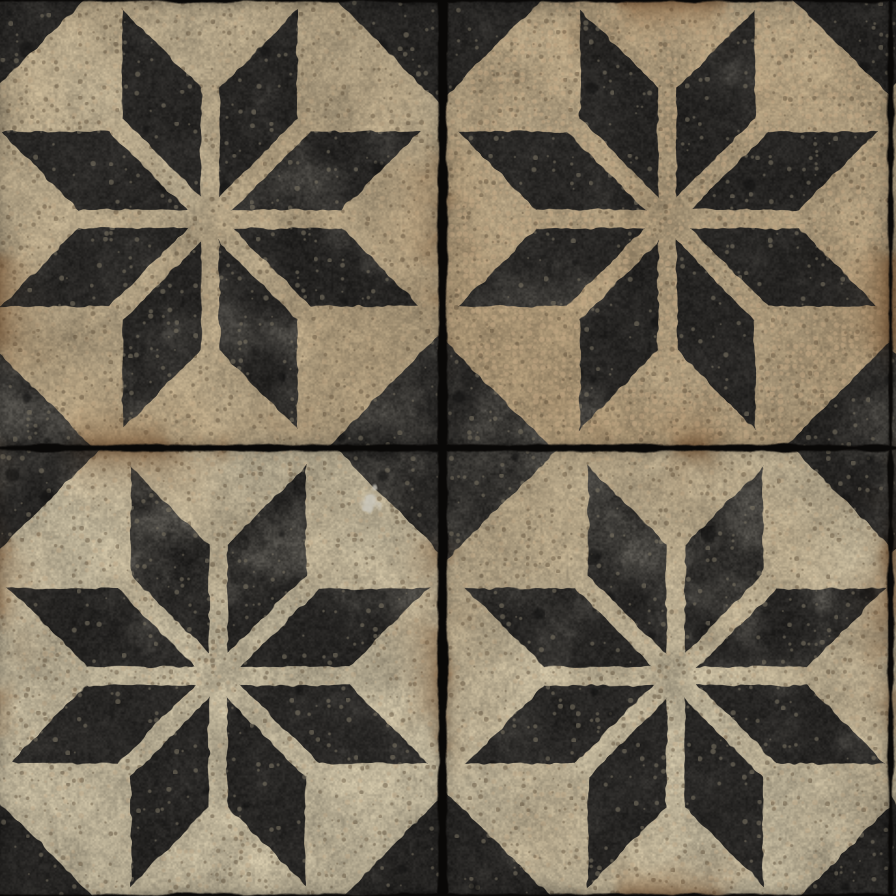
A Shadertoy shader for this pattern:

```glsl
// Worn cement floor tiles: a dark eight-petal star in a pale octagon, dark corners.
// Each petal is one folded parallelogram; wrapping value noise and scattered
// specks add grain, scuffs, rust and chipped edges, so the canvas tiles.

#define TILES 2.0                        // repeats across and down
#define PETAL_SPAN vec2(0.0208, 0.195)   // inner and outer side of a petal
#define PETAL_REACH vec2(0.030, 0.272)   // its two slanted ends
#define OCTAGON 0.77                     // where the corner triangles begin
#define JOINT_HALF vec2(0.0085, 0.0060)  // half widths of upright and level joints
#define ROUGHNESS 0.0045                 // raggedness of the printed edges
#define COOL_PALE vec3(0.715, 0.675, 0.575)
#define WARM_PALE vec3(0.645, 0.565, 0.440)
#define DARK vec3(0.155, 0.150, 0.143)
#define JOINT_COLOR vec3(0.035, 0.030, 0.026)
#define RUST vec3(0.50, 0.33, 0.18)
#define SCUFF vec3(0.36, 0.35, 0.325)

float hash(vec2 cell, float seed) {
    vec3 h = fract(vec3(cell.xyx) * 0.1031 + seed * 0.137);
    h += dot(h, h.yzx + 33.33);
    return fract((h.x + h.y) * h.z);
}

// Value noise that wraps on the unit square; freq is a whole number.
float noise(vec2 uv, float freq, float seed) {
    vec2 g = uv * freq, i = floor(g), f = g - i;
    f = f * f * (3.0 - 2.0 * f);
    vec2 a = mod(i, freq), b = mod(i + 1.0, freq);
    return mix(mix(hash(a, seed), hash(vec2(b.x, a.y), seed), f.x),
               mix(hash(vec2(a.x, b.y), seed), hash(b, seed), f.x), f.y);
}

float fbm(vec2 uv, float freq, float seed) {
    float sum = 0.0, amp = 0.5;
    for (int i = 0; i < 5; i++) {
        sum += amp * noise(uv, freq, seed + float(i));
        freq *= 2.0;
        amp *= 0.5;
    }
    return sum / 0.97;
}

// One round speck at a random place in some of the cells.
float specks(vec2 uv, float freq, float density, float seed) {
    vec2 g = uv * freq, cell = mod(floor(g), freq);
    vec2 center = 0.3 + 0.4 * vec2(hash(cell, seed), hash(cell, seed + 1.0));
    float radius = mix(0.12, 0.42, hash(cell, seed + 2.0));
    float soft = max(0.12, freq / min(iResolution.x, iResolution.y));
    float dist = length(fract(g) - center) - radius;
    return step(hash(cell, seed + 3.0), density) * (1.0 - smoothstep(-soft, soft, dist));
}

// Signed distance to the dark shapes: star petals and corner triangles.
float motif(vec2 p) {
    vec2 q = abs(p);
    float u = min(q.x, q.y), v = max(q.x, q.y);
    float side = max(PETAL_SPAN.x - u, u - PETAL_SPAN.y);
    float slant = max(PETAL_REACH.x - (v - u), v - u - PETAL_REACH.y) * 0.7071;
    float corner = (OCTAGON - u - v) * 0.7071;
    return min(max(side, slant), corner);
}

void mainImage(out vec4 fragColor, in vec2 fragCoord) {
    vec2 uv = fragCoord / iResolution.xy;
    float aa = 0.75 * TILES / min(iResolution.x, iResolution.y);

    // Tile grid, with the print sitting slightly off center on each tile
    vec2 grid = uv * TILES + vec2(0.012, 0.0);
    vec2 id = mod(floor(grid), TILES), local = fract(grid) - 0.5;
    vec2 shift = vec2(0.021 * id.x - 0.018 * id.y - 0.001, 0.020 * id.y - 0.009);
    float warmth = 0.30 * id.x + 0.60 * id.y;
    float coarse = id.x * id.y;

    // Shared noise layers
    float cloud = fbm(uv, 5.0, 3.0), mottle = fbm(uv, 24.0, 11.0);
    float grain = noise(uv, 240.0, 21.0) + noise(uv, 480.0, 22.0) - 1.0;
    float ragged = (noise(uv, 150.0, 31.0) + noise(uv, 70.0, 32.0) - 1.0) * ROUGHNESS;

    // Pale cement with pebbles, pits and stains
    vec3 pale = mix(COOL_PALE, WARM_PALE, clamp(warmth + (cloud - 0.5) * 0.9, 0.0, 1.0));
    pale *= 1.0 + 0.30 * (mottle - 0.5) + 0.13 * grain;
    float pebbles = specks(uv, 128.0, 0.22 + 0.45 * coarse, 41.0);
    pale = mix(pale, vec3(0.77, 0.66, 0.52), pebbles * (0.30 + 0.20 * coarse));
    pale = mix(pale, vec3(0.36, 0.30, 0.22), specks(uv, 150.0, 0.16, 51.0) * 0.45);

    // Dark cement with dusty scuffs and pale grit
    float worn = smoothstep(0.45, 0.80, cloud * 0.55 + mottle * 0.45 + 0.05 * id.x * (1.0 - id.y));
    vec3 dark = mix(DARK, SCUFF, worn * 0.60);
    dark *= 1.0 + 0.50 * (mottle - 0.5) + 0.30 * grain;
    dark = mix(dark, vec3(0.50, 0.47, 0.40), specks(uv, 140.0, 0.10, 61.0) * 0.55);
    dark = mix(dark, vec3(0.05), specks(uv, 46.0, 0.06, 71.0) * 0.5);

    float ink = 1.0 - smoothstep(-aa, aa, motif(local - shift) + ragged);
    vec3 color = mix(pale, dark, ink);

    // Rust and grime gathering toward the tile rims
    vec2 rim = 0.5 - abs(local);
    float edge = min(rim.x, rim.y);
    float rust = exp(-edge * 26.0) * smoothstep(0.48, 0.70, fbm(uv, 9.0, 81.0));
    color = mix(color, RUST, rust * mix(0.65, 0.15, ink));
    color *= 1.0 - 0.30 * exp(-edge * 70.0);

    // A small chalky scrape
    float scrape = length((uv - vec2(0.414, 0.443)) * vec2(1.0, 0.8));
    float chalk = smoothstep(0.012, 0.004, scrape + (noise(uv, 160.0, 91.0) - 0.5) * 0.016);
    color = mix(color, vec3(0.80, 0.79, 0.75), chalk * 0.8);

    // Chipped joints, thinner along the canvas border
    vec2 nearest = mod(floor(grid + 0.5), TILES);
    vec2 halfWidth = JOINT_HALF * mix(vec2(0.45), vec2(1.0), step(0.5, nearest));
    vec2 gap = rim - halfWidth + (fbm(uv, 40.0, 95.0) - 0.5) * 0.011;
    float joint = 1.0 - smoothstep(-aa, aa + 0.003, min(gap.x, gap.y));
    color = mix(color, JOINT_COLOR, joint);

    fragColor = vec4(clamp(color, 0.0, 1.0), 1.0);
}
```
